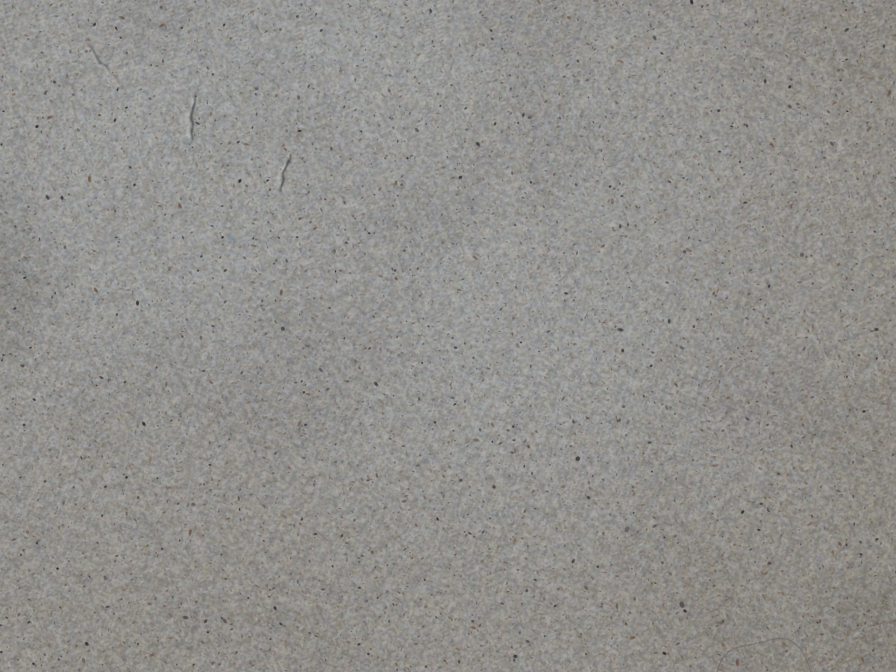
This texture is drawn by a WebGL 2 fragment shader. Its source:

```glsl
#version 300 es
precision highp float;

uniform vec2 u_resolution;
out vec4 outColor;

const vec3 COOL_PULP = vec3(0.597, 0.602, 0.594);
const vec3 WARM_PULP = vec3(0.545, 0.531, 0.503);
const vec3 DARK_FLECK = vec3(0.19, 0.17, 0.18);
const vec3 BROWN_FLECK = vec3(0.38, 0.27, 0.20);
const vec3 GREY_FIBRE = vec3(0.38, 0.37, 0.38);
const vec3 PALE_FIBRE = vec3(0.70, 0.71, 0.72);
const vec3 BLUE_FLECK = vec3(0.46, 0.56, 0.65);

float hash(vec2 p) {
  return fract(sin(dot(p, vec2(127.1, 311.7))) * 43758.5453);
}

vec2 hash2(vec2 p) {
  return vec2(hash(p), hash(p + 37.3));
}

float noise(vec2 p) {
  vec2 i = floor(p), f = fract(p);
  vec2 w = f * f * (3.0 - 2.0 * f);
  return mix(mix(hash(i), hash(i + vec2(1, 0)), w.x),
             mix(hash(i + vec2(0, 1)), hash(i + vec2(1, 1)), w.x), w.y);
}

float fbm(vec2 p) {
  float sum = 0.0, amp = 0.5;
  for (int i = 0; i < 4; i++) {
    sum += amp * noise(p);
    p = p * 2.03 + 17.1;
    amp *= 0.5;
  }
  return sum;
}

vec2 rotate(vec2 p, float angle) {
  float c = cos(angle), s = sin(angle);
  return vec2(c * p.x + s * p.y, c * p.y - s * p.x);
}

// Coverage of randomly turned, stretched grains, one candidate per cell
float flecks(vec2 p, float cells, float chance, float radius, float stretch, float bend, float soft, float seed) {
  vec2 home = floor(p * cells);
  float cover = 0.0;
  for (int y = -1; y <= 1; y++) {
    for (int x = -1; x <= 1; x++) {
      vec2 cell = home + vec2(x, y);
      vec2 key = cell + seed * 19.7;
      if (hash(key + 5.1) > chance) continue;
      vec2 shape = hash2(key + 71.9);
      vec2 d = rotate(p - (cell + hash2(key)) / cells, 6.2832 * hash(key + 11.3));
      d.y += bend * d.x * d.x * (shape.y - 0.5);
      d.x /= mix(1.0, stretch, shape.y);
      float size = radius * mix(0.55, 1.25, shape.x * shape.x);
      float body = 1.0 - smoothstep(-soft, soft, length(d) - size);
      cover = max(cover, body * mix(0.4, 1.0, hash(key + 3.7)));
    }
  }
  return cover;
}

// Raised tear: positive on the lit flank, negative in the shadow
float crease(vec2 p, vec2 centre, float angle, float halfLength, float width) {
  vec2 d = rotate(p - centre, angle);
  d.y += 1.2 * d.x * d.x + 0.006 * (noise(d * 90.0) - 0.5);
  float along = d.x / halfLength;
  float taper = 1.0 - smoothstep(0.4, 1.0, abs(along));
  float side = d.y / (width * mix(0.6, 1.3, noise(vec2(along * 4.0, angle * 9.0))));
  float depth = mix(0.4, 1.0, noise(vec2(along * 3.0 + 8.0, angle * 5.0)));
  return taper * depth * (0.3 * exp(-pow(side - 1.6, 2.0)) - exp(-side * side * 1.5));
}

void main() {
  vec2 p = gl_FragCoord.xy / u_resolution.y;
  float soft = max(0.0011, 0.6 / u_resolution.y);

  // Broad light, warm toward the edges, with soft stains
  float stain = fbm(p * 2.6 + 4.0) - 0.47;
  float warmth = smoothstep(0.1, 1.05, length((p - vec2(0.52, 0.78)) * vec2(0.85, 1.0)));
  vec3 color = mix(COOL_PULP, WARM_PULP, clamp(warmth + 0.7 * stain, -0.1, 1.1));
  color -= vec3(0.022, 0.024, 0.022) * smoothstep(0.0, 0.3, fbm(p * 5.0 + 31.0) - 0.47);
  color -= 0.045 * smoothstep(0.16, 0.0, length((p - vec2(0.0, 0.58)) * vec2(1.5, 0.8)));
  color -= 0.035 * smoothstep(0.13, 0.0, length(p - vec2(1.29, 0.07)));

  // Pulp grain in turned layers, then warm and pink tints
  float grain = 0.105 * (noise(rotate(p, 0.4) * 340.0) - 0.5);
  grain += 0.075 * (noise(rotate(p, 1.1) * 190.0 + 9.0) - 0.5);
  grain += 0.025 * (noise(rotate(p, 0.7) * vec2(70.0, 120.0)) - 0.5);
  color += grain;
  color += vec3(0.020, 0.0, -0.034) * (noise(rotate(p, 0.9) * 150.0 + 50.0) - 0.5);
  color += vec3(0.012, -0.014, 0.012) * (noise(rotate(p, 0.3) * 210.0 + 80.0) - 0.4);

  // Fibres
  color = mix(color, PALE_FIBRE, 0.42 * flecks(p, 54.0, 0.55, 0.0012, 5.0, 60.0, soft, 1.0));
  color = mix(color, GREY_FIBRE, 0.32 * flecks(p, 26.0, 0.40, 0.0010, 9.0, 60.0, soft, 2.0));
  color = mix(color, GREY_FIBRE, 0.35 * flecks(p, 5.0, 0.2, 0.0013, 22.0, 40.0, soft, 3.0));
  color = mix(color, BLUE_FLECK, 0.55 * flecks(p, 4.0, 0.2, 0.0035, 3.0, 0.0, 0.002, 4.0));

  // Brown and dark grains, from dust to chips
  color = mix(color, BROWN_FLECK, 0.52 * flecks(p, 66.0, 0.55, 0.0013, 2.5, 0.0, soft, 5.0));
  color = mix(color, BROWN_FLECK, 0.75 * flecks(p, 28.0, 0.32, 0.0019, 2.6, 0.0, soft, 6.0));
  color = mix(color, DARK_FLECK, 0.60 * flecks(p, 60.0, 0.45, 0.0013, 2.0, 0.0, soft, 7.0));
  color = mix(color, DARK_FLECK, 0.95 * flecks(p, 28.0, 0.32, 0.0019, 1.9, 0.0, soft, 8.0));
  color = mix(color, DARK_FLECK, 0.95 * flecks(p, 9.0, 0.18, 0.0032, 1.8, 0.0, soft, 9.0));

  // Row of surface tears
  for (int i = 0; i < 3; i++) {
    float n = float(i);
    vec2 centre = vec2(0.15, 0.91) + n * vec2(0.137, -0.084);
    float angle = n < 0.5 ? 2.2 : 1.45 - 0.2 * (n - 1.0);
    color += mix(0.13, 0.26, min(n, 1.0)) * crease(p, centre, angle, 0.055 - 0.008 * n, 0.003);
  }

  // Faint pencil arc
  float arc = abs(length(p - vec2(1.14, -0.02)) - 0.07 - 0.006 * sin(p.x * 60.0));
  color = mix(color, GREY_FIBRE, 0.5 * (1.0 - smoothstep(0.0, 2.0 * soft, arc)));

  outColor = vec4(clamp(color, 0.0, 1.0), 1.0);
}
```
